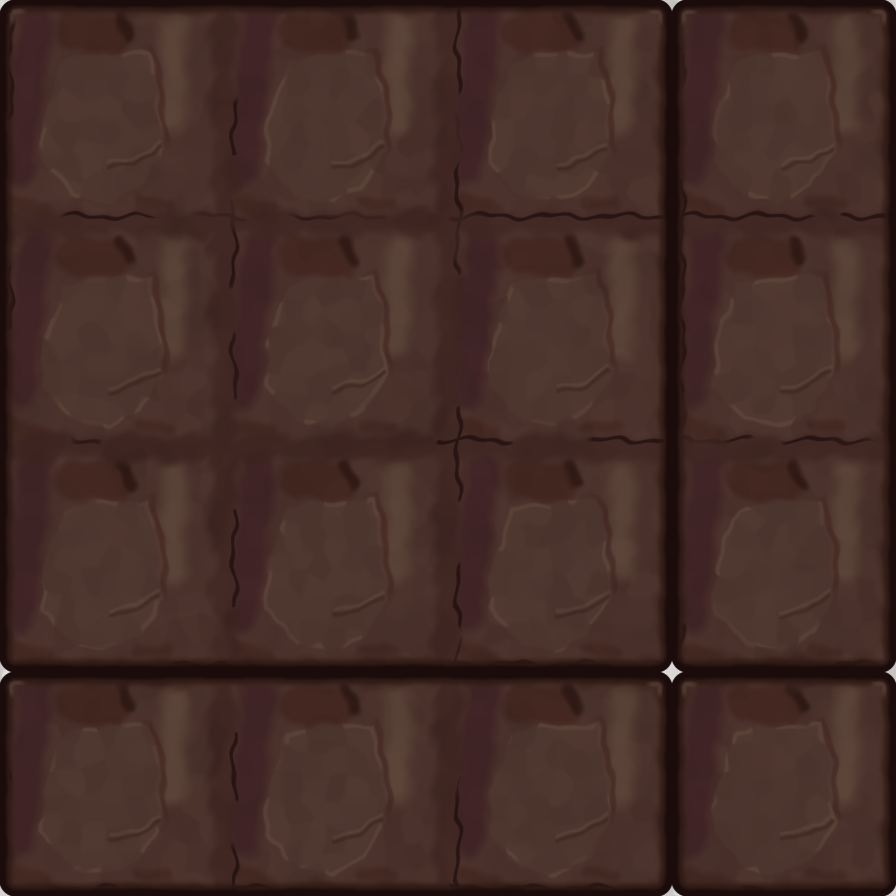
Reproduce this texture procedurally as a Shadertoy shader.

```glsl
// Painted brown stone blocks, four by four, grouped into four dark-rimmed rounded panels.

const float CELLS = 4.0;
const float TAU = 6.2831853;
const vec3 FACE = vec3(0.302, 0.212, 0.182);
const vec3 BEVEL = vec3(0.285, 0.185, 0.163);
const vec3 LIGHT = vec3(0.360, 0.270, 0.225);
const vec3 PLUM = vec3(0.245, 0.135, 0.143);
const vec3 RUST = vec3(0.255, 0.145, 0.120);
const vec3 SEAM = vec3(0.235, 0.137, 0.122);
const vec3 SHADOW = vec3(0.170, 0.090, 0.072);
const vec3 RIM = vec3(0.105, 0.048, 0.045);
const vec3 GAP = vec3(0.900, 0.900, 0.890);

float hash(vec2 p) {
    vec3 q = fract(vec3(p.xyx) * 0.1031);
    q += dot(q, q.yzx + 33.33);
    return fract((q.x + q.y) * q.z);
}

// Cellular noise blended into soft daubs; wraps after n cells
float daubs(vec2 p, vec2 n) {
    vec2 g = p * n, id = floor(g);
    float sum = 0.0, weight = 0.0;
    for (int j = -1; j <= 1; j++)
    for (int i = -1; i <= 1; i++) {
        vec2 cell = id + vec2(i, j), key = mod(cell, n);
        vec2 seed = vec2(hash(key + 3.0), hash(key + 41.0));
        vec2 r = g - cell - 0.15 - 0.7 * seed;
        float w = exp(-14.0 * dot(r, r));
        sum += w * hash(key + 87.0);
        weight += w;
    }
    return sum / max(weight, 1e-5);
}

// Layered sines of whole frequencies
vec2 wobble(vec2 p) {
    vec2 t = TAU * p.yx;
    return sin(t * 13.0 + 2.0 * sin(t.yx * 5.0)) + 0.6 * sin(t * 29.0 + 3.0 * sin(t.yx * 11.0));
}

// Soft-edged brush stroke from a to b
float stroke(vec2 p, vec2 a, vec2 b, float radius, float soft) {
    vec2 pa = p - a, ba = b - a;
    float d = length(pa - ba * clamp(dot(pa, ba) / dot(ba, ba), 0.0, 1.0));
    return 1.0 - smoothstep(radius - soft, radius + soft, d);
}

float roundBox(vec2 p, vec2 halfSize, float radius) {
    vec2 q = abs(p) - halfSize + radius;
    return length(max(q, 0.0)) + min(max(q.x, q.y), 0.0) - radius;
}

// Signed distance to the raised facet, bounded by half-planes
float facet(vec2 p) {
    const int N = 10;
    vec2 v[N] = vec2[N](vec2(0.29, 0.72), vec2(0.40, 0.75), vec2(0.66, 0.76), vec2(0.70, 0.60),
        vec2(0.72, 0.33), vec2(0.62, 0.17), vec2(0.48, 0.10), vec2(0.33, 0.13),
        vec2(0.19, 0.28), vec2(0.20, 0.47));
    float d = -1.0;
    for (int i = 0; i < N; i++) {
        vec2 e = v[(i + 1) % N] - v[i];
        d = max(d, dot(p - v[i], normalize(vec2(-e.y, e.x))));
    }
    return d;
}

// One block; f is the place inside it, from 0 to 1
vec3 block(vec2 f, float grain) {
    vec3 col = mix(BEVEL, FACE, 0.5 * grain);
    col = mix(col, PLUM, 0.9 * stroke(f, vec2(0.16, 0.92), vec2(0.08, 0.25), 0.075, 0.035));
    col = mix(col, LIGHT, 0.85 * stroke(f, vec2(0.78, 0.88), vec2(0.77, 0.46), 0.055, 0.045));
    col = mix(col, RUST, 0.9 * stroke(f, vec2(0.33, 0.86), vec2(0.51, 0.85), 0.085, 0.025));
    col = mix(col, SHADOW, 0.85 * stroke(f, vec2(0.54, 0.93), vec2(0.58, 0.84), 0.024, 0.018));
    col = mix(col, RUST, 0.8 * stroke(f, vec2(0.06, 0.10), vec2(0.20, 0.06), 0.035, 0.025));
    col = mix(col, RUST, 0.7 * stroke(f, vec2(0.62, 0.10), vec2(0.75, 0.09), 0.025, 0.02));
    // Raised facet with a broken light edge
    float d = facet(f);
    col = mix(col, FACE + 0.012 * (grain - 0.5), 1.0 - smoothstep(-0.02, 0.012, d));
    float edge = 1.0 - smoothstep(0.003, 0.016, abs(d));
    col = mix(col, LIGHT, edge * (0.15 + 0.55 * smoothstep(0.45, 0.8, grain)));
    float cleft = smoothstep(0.6, 0.72, f.x) * smoothstep(0.3, 0.4, f.y);
    col = mix(col, RUST, 0.6 * cleft * (1.0 - smoothstep(0.005, 0.02, abs(d - 0.022))));
    // Chipped crack
    vec2 a = vec2(0.49, 0.27), b = vec2(0.61, 0.30), c = vec2(0.71, 0.36), drop = vec2(0.0, 0.022);
    float dark = max(stroke(f + drop, a, b, 0.008, 0.008), stroke(f + drop, b, c, 0.008, 0.008));
    float pale = max(stroke(f, a, b, 0.007, 0.007), stroke(f, b, c, 0.007, 0.007));
    col = mix(col, SEAM, 0.6 * dark);
    return mix(col, LIGHT, 0.65 * pale);
}

void mainImage(out vec4 fragColor, in vec2 fragCoord) {
    vec2 p = fragCoord / iResolution.xy;
    float px = 1.0 / min(iResolution.x, iResolution.y);
    vec2 warp = wobble(p);
    float broad = daubs(p, vec2(16.0)), fine = daubs(p + 0.002 * warp, vec2(44.0, 36.0));
    vec2 f = fract(p * CELLS);
    vec3 col = block(f + 0.007 * warp, fine);
    // Soft worn seams between blocks
    vec2 border = min(f, 1.0 - f) + 0.012 * warp + 0.025 * (broad - 0.5);
    float seam = 1.0 - smoothstep(0.025, 0.085, min(border.x, border.y));
    col = mix(col, mix(SEAM, BEVEL, 0.4 * broad), 0.9 * seam);
    // Patchy dark cracks beside the seams
    vec2 crack = 1.0 - smoothstep(0.004, 0.013, abs(f - vec2(0.045, 0.035) + 0.01 * warp));
    col = mix(col, RIM, 0.7 * max(crack.x, crack.y) * smoothstep(0.56, 0.76, broad));
    col *= 0.96 + 0.05 * fine + 0.03 * broad;
    // Panels split at three quarters across and one quarter up
    vec2 side = step(vec2(0.75, 0.25), p);
    vec2 halfSize = mix(vec2(0.375, 0.125), vec2(0.125, 0.375), side);
    vec2 q = p - mix(vec2(0.375, 0.125), vec2(0.875, 0.625), side);
    float d = roundBox(q, halfSize, 0.018), inside = -d + 0.0006 * warp.x;
    col = mix(col, SHADOW, 0.85 * (1.0 - smoothstep(0.008, 0.018, inside)));
    vec2 corner = smoothstep(halfSize - 0.032, halfSize - 0.02, vec2(abs(q.x), q.y));
    float glint = corner.x * corner.y * (1.0 - smoothstep(0.001, 0.004, abs(inside - 0.013)));
    col = mix(col, LIGHT, 0.6 * glint);
    col = mix(col, RIM, 1.0 - smoothstep(0.005, 0.010, inside));
    // Pale gaps where rounded corners meet
    col = mix(col, GAP - 0.15 * fine, smoothstep(0.0, 1.5 * px, d));
    fragColor = vec4(col, 1.0);
}
```
